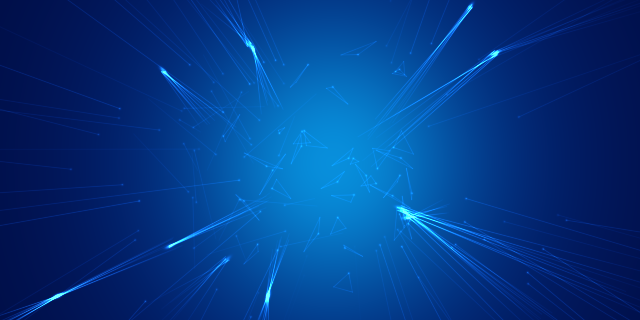
This background is drawn by a WebGL 1 fragment shader. Its source:

```glsl
precision highp float;
// A luminous blue field with light beams bursting outward from its centre.
// Two gaussians form the glow; hashed line segments form the outer rays, the
// fanned bundles with bright tips, and the fine triangular mesh in the middle.

uniform vec2 u_resolution;

// Positions use canvas heights: x runs 0..2, y runs 0..1.
const vec2 CENTRE = vec2(1.04, 0.49);
const vec3 NIGHT = vec3(0.0, 0.04, 0.25);
const vec3 CORE_GLOW = vec3(0.02, 0.36, 0.27);
const vec3 WIDE_GLOW = vec3(0.01, 0.16, 0.34);
const vec3 BEAM_BLUE = vec3(0.03, 0.26, 0.75);
const vec3 BEAM_CYAN = vec3(0.22, 0.58, 0.35);
const float CORE_SIZE = 0.16;
const float WIDE_SIZE = 0.60;
const float LINE_WIDTH = 0.0013;
const float SPARK_SIZE = 0.0055;
const float RAY_GAIN = 0.30;
const float MESH_GAIN = 0.24;
const float WEB_GAIN = 0.16;
const int RAYS = 72;
const int STRANDS = 7;
const int TRIANGLES = 34;
const int WEB_LINES = 22;

float hash(float n) {
  n = fract(n * 0.1031 + 0.137);
  n *= n + 33.33;
  n *= n + n;
  return fract(n);
}

vec2 hash2(float n) {
  return vec2(hash(n), hash(n + 57.3));
}

// Soft line from a to b, fading to the given level at b.
float beam(vec2 p, vec2 a, vec2 b, float endLevel) {
  vec2 d = b - a;
  float t = clamp(dot(p - a, d) / dot(d, d), 0.0, 1.0);
  vec2 off = p - a - d * t;
  float w = max(LINE_WIDTH, 0.6 / u_resolution.y);
  return exp(-dot(off, off) / (w * w)) * LINE_WIDTH / w * mix(1.0, endLevel, t);
}

float spark(vec2 p, vec2 at, float size) {
  vec2 d = p - at;
  return exp(-dot(d, d) / (size * size));
}

// Strands leaving a bright tip and spreading around a far end.
float bundle(vec2 p, vec2 tip, vec2 end, float spread, float seed) {
  float sum = 0.0;
  for (int i = 0; i < STRANDS; i++) {
    float n = seed * 19.0 + float(i) * 3.7;
    vec2 start = tip + (hash2(n + 5.1) - 0.5) * spread * 0.12;
    vec2 far = end + (hash2(n) - 0.5) * spread;
    sum += beam(p, start, far, 0.15) * mix(0.3, 0.8, hash(n + 9.2));
  }
  vec2 axis = normalize(end - tip);
  vec2 q = p - tip;
  vec2 local = vec2(dot(q, axis) * 0.4, axis.x * q.y - axis.y * q.x);
  return sum + 0.75 * spark(local, vec2(0.0), SPARK_SIZE);
}

// Long faint rays, thinned out straight above and below the centre.
float outerRays(vec2 p) {
  float sum = 0.0;
  for (int i = 0; i < RAYS; i++) {
    float n = float(i) * 2.31 + 4.0;
    float angle = mix(0.25, 6.03, hash(n));
    float turn = angle + (hash(n + 11.7) - 0.5) * 0.35;
    float gain = RAY_GAIN * mix(0.35, 1.0, hash(n + 31.1));
    gain *= smoothstep(0.1, 0.5, abs(cos(angle)));
    vec2 a = CENTRE + vec2(1.2, 0.9) * mix(0.24, 0.7, hash(n + 23.9)) * vec2(cos(angle), sin(angle));
    vec2 b = a + 1.2 * vec2(cos(turn), sin(turn));
    sum += gain * (beam(p, a, b, 0.5) + spark(p, a, SPARK_SIZE * 0.7));
  }
  return sum;
}

// Small wire triangles scattered about the core, with dots at one corner.
float coreMesh(vec2 p) {
  float sum = 0.0;
  for (int i = 0; i < TRIANGLES; i++) {
    float n = float(i) * 4.13 + 301.0;
    float angle = 6.2832 * hash(n);
    vec2 a = CENTRE + mix(0.03, 0.36, hash(n + 7.7)) * vec2(cos(angle), sin(angle));
    vec2 b = a + (hash2(n + 13.3) - 0.5) * 0.16;
    vec2 c = a + (hash2(n + 21.9) - 0.5) * 0.12;
    sum += beam(p, a, b, 0.6) + beam(p, b, c, 0.6) + beam(p, c, a, 0.6);
    sum += spark(p, a, SPARK_SIZE * 0.7);
  }
  return sum * MESH_GAIN;
}

// Crossing threads on the left flank of the core.
float leftWeb(vec2 p) {
  float sum = 0.0;
  for (int i = 0; i < WEB_LINES; i++) {
    float n = float(i) * 5.17 + 603.0;
    vec2 a = vec2(0.56, 0.22) + hash2(n) * vec2(0.34, 0.5);
    vec2 b = a + (hash2(n + 17.0) - 0.5) * vec2(0.5, 0.6);
    sum += beam(p, a, b, 0.4) + spark(p, a, SPARK_SIZE * 0.7);
  }
  return sum * WEB_GAIN;
}

float brightBundles(vec2 p) {
  // Upper left and upper right
  float sum = bundle(p, vec2(0.78, 0.86), vec2(0.67, 1.04), 0.12, 1.0);
  sum += bundle(p, vec2(0.79, 0.85), vec2(0.86, 0.67), 0.09, 2.0);
  sum += bundle(p, vec2(0.51, 0.78), vec2(0.68, 0.62), 0.12, 3.0);
  sum += bundle(p, vec2(1.55, 0.833), vec2(1.18, 0.56), 0.17, 4.0);
  sum += bundle(p, vec2(1.47, 0.98), vec2(1.20, 0.61), 0.12, 5.0);
  sum += 0.5 * bundle(p, vec2(1.54, 0.83), vec2(2.02, 1.0), 0.12, 6.0);
  // Lower left
  sum += bundle(p, vec2(0.53, 0.23), vec2(0.82, 0.36), 0.06, 7.0);
  sum += 1.3 * bundle(p, vec2(0.18, 0.075), vec2(-0.06, -0.03), 0.06, 8.0);
  sum += bundle(p, vec2(0.18, 0.075), vec2(0.55, 0.24), 0.04, 9.0);
  sum += bundle(p, vec2(0.835, 0.07), vec2(0.88, 0.25), 0.07, 10.0);
  sum += bundle(p, vec2(0.84, 0.08), vec2(0.815, -0.04), 0.05, 11.0);
  sum += 0.6 * bundle(p, vec2(0.71, 0.19), vec2(0.52, 0.02), 0.15, 12.0);
  // Lower right
  sum += bundle(p, vec2(1.265, 0.34), vec2(1.68, -0.01), 0.10, 13.0);
  sum += 0.8 * bundle(p, vec2(1.25, 0.35), vec2(2.02, 0.10), 0.16, 14.0);
  sum += bundle(p, vec2(1.27, 0.32), vec2(1.36, 0.33), 0.12, 15.0);
  return sum;
}

void main() {
  vec2 p = gl_FragCoord.xy / u_resolution * vec2(2.0, 1.0);
  vec2 q = (p - CENTRE) * vec2(1.0, 0.95);
  float r2 = dot(q, q);
  vec3 colour = NIGHT + CORE_GLOW * exp(-r2 / CORE_SIZE) + WIDE_GLOW * exp(-r2 / WIDE_SIZE);

  float light = outerRays(p) + coreMesh(p) + leftWeb(p) + brightBundles(p);
  light = min(light, 1.4);
  colour += BEAM_BLUE * light + BEAM_CYAN * light * light;
  gl_FragColor = vec4(clamp(colour, 0.0, 1.0), 1.0);
}
```
